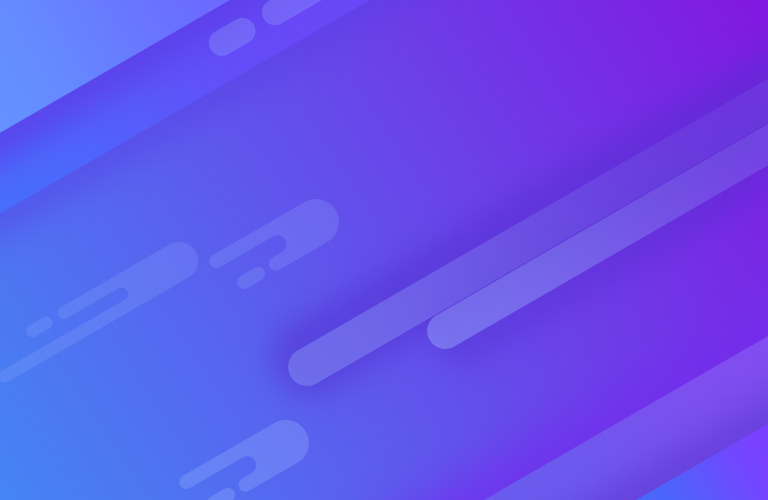
This background is drawn by a Shadertoy shader. Its source:

```glsl
// Blue to violet gradient with slanted bands, soft shadows and rounded comet streaks.

const vec3 BLUE = vec3(0.27, 0.52, 0.96);
const vec3 VIOLET = vec3(0.51, 0.09, 0.88);
const vec3 PALE = vec3(0.60, 0.70, 1.0);
const vec3 SHADE = vec3(0.33, 0.18, 0.82);
const vec3 GLOW = vec3(0.45, 0.17, 0.93);

// Distance to a horizontal capsule running from x = a to x = b at height y.
float capsule(vec2 p, float a, float b, float y, float radius) {
    return length(p - vec2(clamp(p.x, a, b), y)) - radius;
}

// Round head with a notch, two trailing arms and a loose pill behind the short arm.
float comet(vec2 p, float radius, float arm, float longArm, float shortArm, float notch) {
    float side = radius - arm;
    float body = max(capsule(p, -longArm, 0.0, 0.0, radius), -notch - p.x);
    body = max(body, -capsule(p, -longArm, -notch, 0.0, radius - 2.0 * arm));
    float arms = min(capsule(p, -longArm, 0.0, side, arm),
                     capsule(p, -shortArm, 0.0, -side, arm));
    // Keep the arms inside the outline of the head.
    arms = max(arms, capsule(p, -longArm, 0.0, 0.0, radius));
    float pill = capsule(p, -shortArm - 0.073, -shortArm - 0.041, -side, arm);
    return min(min(body, arms), pill);
}

// Antialiased coverage of a distance field.
float cover(float d, float px) {
    return clamp(0.5 - d / px, 0.0, 1.0);
}

// Soft falloff outside a shape.
float soft(float d, float width) {
    float x = max(d, 0.0) / width;
    return exp(-x * x);
}

void mainImage(out vec4 fragColor, in vec2 fragCoord) {
    float px = 1.0 / iResolution.y;
    vec2 uv = fragCoord / iResolution.xy;
    vec2 p = fragCoord * px;

    // Slanted axes: x runs up the streaks, y runs across them.
    vec2 q = vec2(dot(p, vec2(0.866, 0.5)), dot(p, vec2(-0.5, 0.866)));

    // Base gradient
    vec3 col = mix(BLUE, VIOLET, 0.7 * uv.x + 0.3 * uv.y);

    // Shadows of the central streaks
    float streakA = capsule(q, 0.665, 4.0, -0.0766, 0.038);
    float streakB = capsule(q, 0.940, 4.0, -0.1523, 0.036);
    float shadowA = capsule(q, 0.685, 4.0, -0.062, 0.033);
    float shadowB = capsule(q, 0.980, 4.0, -0.168, 0.030);
    col = mix(col, SHADE, 0.50 * soft(shadowA, 0.055));
    col = mix(col, SHADE, 0.38 * soft(shadowB, 0.050));

    // Central streaks, fading along their length
    float fadeA = mix(0.34, 0.10, smoothstep(0.66, 1.6, q.x));
    float fadeB = mix(0.42, 0.20, smoothstep(0.94, 1.7, q.x));
    col = mix(col, PALE, fadeA * cover(streakA, px));
    col = mix(col, PALE, fadeB * cover(streakB, px));

    // Comets
    float cometA = comet(q - vec2(0.825, 0.1655), 0.046, 0.014, 0.211, 0.111, 0.089);
    float cometB = comet((q - vec2(0.549, 0.235)) * vec2(1.0, -1.0),
                         0.038, 0.0125, 0.417, 0.251, 0.133);
    float cometC = comet(q - vec2(0.552, -0.187), 0.046, 0.014, 0.211, 0.111, 0.089);
    col = mix(col, PALE, 0.21 * cover(cometA, px));
    col = mix(col, PALE, 0.20 * cover(cometB, px));
    col = mix(col, PALE, 0.30 * cover(cometC, px));

    // Upper band with the shadow it casts
    float upperEdge = 0.496 - q.y;
    float cornerEdge = 0.636 - q.y;
    col = mix(col, vec3(0.34, 0.24, 0.90), 0.42 * soft(upperEdge, 0.055));
    vec3 upperBand = mix(vec3(0.28, 0.43, 0.99), vec3(0.41, 0.28, 0.97),
                         smoothstep(0.25, 1.05, q.x));
    upperBand = mix(upperBand, vec3(0.36, 0.24, 0.91), 0.75 * soft(cornerEdge, 0.065));
    col = mix(col, upperBand, cover(upperEdge, px));

    // Pills on the upper band
    float pills = min(capsule(q, 0.8415, 0.889, 0.570, 0.026),
                      capsule(q, 0.964, 2.0, 0.570, 0.026));
    col = mix(col, PALE, 0.28 * cover(pills, px));

    // Upper left corner
    vec3 upperCorner = mix(vec3(0.39, 0.57, 1.0), vec3(0.42, 0.41, 1.0),
                           smoothstep(0.35, 0.95, q.x));
    col = mix(col, upperCorner, cover(cornerEdge, px));

    // Lower band with a violet glow above it
    float lowerEdge = q.y + 0.484;
    float lowerCornerEdge = q.y + 0.636;
    col = mix(col, GLOW, 0.65 * soft(lowerEdge, 0.085));
    vec3 lowerBand = mix(vec3(0.41, 0.36, 0.93), vec3(0.51, 0.30, 0.94),
                         smoothstep(0.85, 1.5, q.x));
    lowerBand = mix(lowerBand, vec3(0.39, 0.24, 0.85), 0.75 * soft(lowerCornerEdge, 0.065));
    col = mix(col, lowerBand, cover(lowerEdge, px));

    // Lower right corner
    vec3 lowerCorner = mix(vec3(0.28, 0.41, 0.98), vec3(0.48, 0.25, 1.0),
                           smoothstep(1.10, 1.40, q.x));
    col = mix(col, lowerCorner, cover(lowerCornerEdge, px));

    fragColor = vec4(col, 1.0);
}
```
